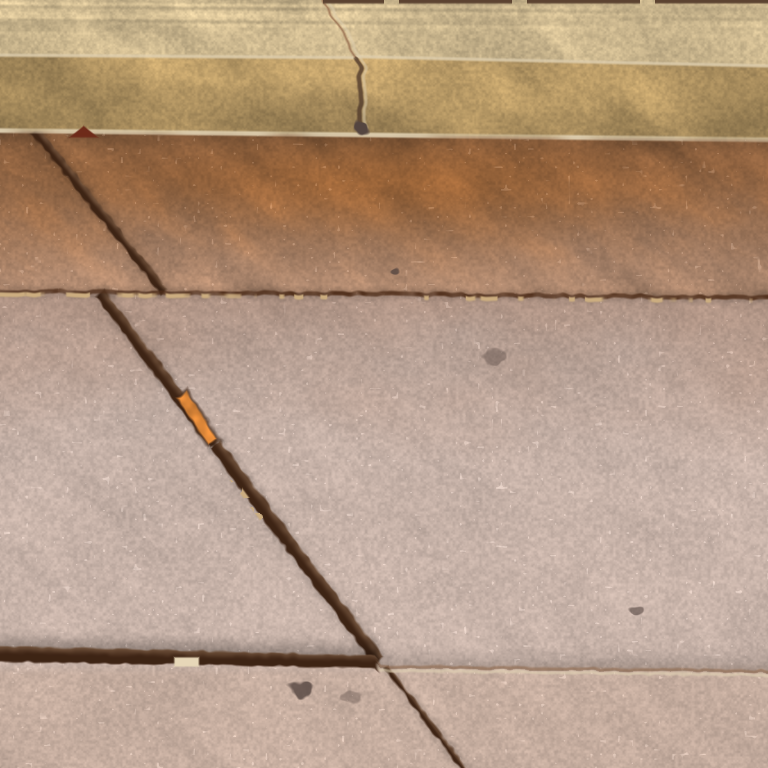
Give the GLSL for this texture, as a Shadertoy shader.

```glsl
// Sandstone paving below a pale stone kerb, crossed by worn diagonal joints.
// Noisy gradients form the slabs; distances to ragged segments form the
// joints; leaves, a chip and stains are painted on top.

const vec3 TREAD = vec3(.80, .72, .56);
const vec3 FACE = vec3(.67, .56, .37);
const vec3 LIP = vec3(.88, .82, .70);
const vec3 BROWN_DARK = vec3(.55, .38, .25);
const vec3 BROWN_PALE = vec3(.69, .54, .44);
const vec3 OCHRE = vec3(.63, .40, .21);
const vec3 SLAB_DUSK = vec3(.69, .58, .52);
const vec3 SLAB = vec3(.775, .695, .655);
const vec3 GAP = vec3(.24, .14, .08);
const vec3 SOIL = vec3(.45, .33, .24);
const vec3 GRIT = vec3(.80, .68, .50);
const float GRAIN = .17;
const float MOTTLE = .1;

vec3 col;
vec2 p;
float rough;

float hash(vec2 q) {
  vec3 h = fract(q.xyx * .1031);
  h += dot(h, h.yzx + 33.33);
  return fract((h.x + h.y) * h.z);
}

float noise(vec2 q) {
  vec2 i = floor(q), f = fract(q);
  f *= f * (3. - 2. * f);
  return mix(mix(hash(i), hash(i + vec2(1, 0)), f.x),
    mix(hash(i + vec2(0, 1)), hash(i + 1.), f.x), f.y);
}

float fbm(vec2 q) {
  float sum = 0., amp = .53;
  for (int i = 0; i < 4; i++) {
    sum += amp * noise(q);
    q = mat2(1.6, 1.2, -1.2, 1.6) * q + 7.3;
    amp *= .5;
  }
  return sum;
}

// Coverage of a shape whose distance is negative inside
float cover(float d, float soft) {
  float e = soft + .7 / iResolution.y;
  return 1. - smoothstep(-e, e, d);
}

float stripe(float d, float w) { return cover(abs(d) - w, .001); }

void paint(vec3 ink, float amount) { col = mix(col, ink, amount); }

float box(vec2 c, vec2 dir, vec2 size) {
  vec2 u = normalize(dir), q = p - c;
  q = abs(vec2(dot(q, u), q.y * u.x - q.x * u.y)) - size;
  return max(q.x, q.y);
}

void stain(vec2 c, vec2 size, float amount) {
  float d = length((p - c) / size) - 1.3 + rough;
  paint(vec3(.33, .27, .25), amount * cover(d, .25));
}

// Open joint from a to b, lit on its upper side
void joint(vec2 a, vec2 b, float w) {
  vec2 d = b - a, q = p - a;
  float side = (d.x * q.y - d.y * q.x) / length(d);
  float gap = box((a + b) * .5, d, vec2(length(d) * .5, w)) + (rough - .5) * .004;
  col *= 1. - .13 * cover(gap - .004, .005);
  float lit = smoothstep(-.4, .9, side / w) * (.5 + .6 * rough);
  paint(mix(GAP, SOIL, lit), cover(gap, .001));
}

void mainImage(out vec4 fragColor, in vec2 fragCoord) {
  p = fragCoord / iResolution.xy;
  rough = noise(p * 110.);
  float x = p.x, y = p.y;
  float cloud = fbm(p * vec2(5, 9)) - .5;
  float streak = fbm(mat2(.8, .6, -.6, .8) * p * vec2(13, 30)) - .5;
  float fine = mix(noise(p * 235.), noise(p * 430.), .35) - .5;
  float crumbs = noise(vec2(x * 90., 2));
  float row = y - .621 + .009 * x, base = y - .83 + .012 * x;

  // Pale slabs with a dusky upper border
  col = mix(SLAB, SLAB_DUSK, smoothstep(.4, .63, y + cloud * .15));
  paint(vec3(.77, .675, .62), cover(y - .13, .01));

  // Brown slabs darkened towards the kerb
  float rise = smoothstep(.62, .8, y + (streak + cloud) * .08);
  vec3 brown = mix(BROWN_PALE, BROWN_DARK, rise);
  vec2 warm = (p - vec2(.52, .76)) * vec2(3.2, 17);
  brown = mix(brown, OCHRE, .75 * exp(-dot(warm, warm)));
  brown *= 1. + streak * .32 - .12 * smoothstep(-.03, 0., base);
  paint(brown, cover(-row, .002));
  col *= 1. + MOTTLE * (cloud + streak) + GRAIN * fine;
  col += .1 * smoothstep(.88, .98, noise(p * 170. + 31.));

  // Diagonal joints, one edged with grit
  joint(vec2(.046, .829), vec2(.214, .62), .0055);
  joint(vec2(.13, .618), vec2(.28, .421), .0075);
  joint(vec2(.28, .421), vec2(.493, .14), .008);
  joint(vec2(.503, .132), vec2(.606, -.004), .0035);
  paint(GRIT, cover(box(vec2(.322, .35), vec2(.6, -.8), vec2(.04, .003)), .001) * step(.5, rough));

  // Thin row joint with crumbs
  row += (crumbs - .5) * .004;
  col *= 1. - .16 * cover(abs(row) - .006, .006);
  paint(GAP * 1.3, stripe(row, .0028) * (.55 + .45 * rough));
  paint(GRIT, stripe(row + .003, .0028) * smoothstep(.55, .75, crumbs));

  // Front joint: open gap at left, faint ledge at right
  float left = cover(x - .492, .004), ledge = .6 - .6 * left;
  float front = y - mix(.136 - .012 * x, .149 - .022 * x, left) + (rough - .5) * .003;
  col *= 1. - mix(.14, .3, left) * smoothstep(.035, 0., front) * step(0., front);
  paint(mix(GAP, SOIL, smoothstep(-.002, .012, front)), left * stripe(front, .01 - .004 * x));
  paint(SOIL * 1.25, ledge * stripe(front - .002, .002));
  paint(LIP, ledge * stripe(front + .003, .002));

  // Kerb: banded tread, stained face, bright edges and a seam
  vec3 ground = col;
  float seam = x - .469 + .02 * smoothstep(.91, .955, y) + .027 * smoothstep(.95, 1., y);
  seam += (noise(vec2(y * 90., 3)) - .5) * .004;
  float edge = y - (seam < 0. ? .928 - .007 * x : .9365 - .0225 * x);
  float top = cover(-edge, .001);
  float bands = noise(vec2(x * 3., (y + .008 * x) * 230.)) - .5;
  col = FACE * (1.04 + .6 * cloud - .13 * smoothstep(.9, .84, y));
  paint(TREAD * (1. + bands * .2 * smoothstep(.945, .975, y)), top);
  col *= 1. + .2 * fine + .25 * streak;
  paint(LIP, .75 * stripe(edge, .002));
  paint(SOIL * mix(.75, 1.35, top), .85 * stripe(seam, .003 - .0015 * top));
  paint(LIP, .5 * stripe(seam - .006, .002));
  paint(SOIL * .8, cover(.9955 - y, .001) * step(.42, x) * step(.12, fract(x * 6.)));
  col = mix(ground, col, cover(-base, .001));
  paint(LIP, stripe(base, .003) * (.5 + .45 * noise(vec2(x * 24., 1))));

  // Leaves, white chip and dark stains
  float leaf = box(vec2(.257, .455), vec2(.045, -.068), vec2(.038, .0085)) + rough * .003;
  paint(GAP, .7 * cover(leaf - .003, .002));
  paint(vec3(.82, .5, .21) * (.85 + .35 * rough), cover(leaf, .001));
  paint(vec3(.43, .17, .1), cover(max(.821 - y, abs(x - .109) * .8 + y - .836), .001));
  paint(LIP * 1.03, cover(box(vec2(.243, .138), vec2(1, 0), vec2(.016, .006)), .001));
  stain(vec2(.47, .832), vec2(.01), 1.);
  stain(vec2(.394, .102), vec2(.02, .012), .8);
  stain(vec2(.457, .092), vec2(.018, .007), .35);
  stain(vec2(.647, .534), vec2(.018, .011), .4);
  stain(vec2(.513, .646), vec2(.007, .005), .8);
  stain(vec2(.828, .205), vec2(.009, .005), .6);
  fragColor = vec4(col, 1);
}
```
